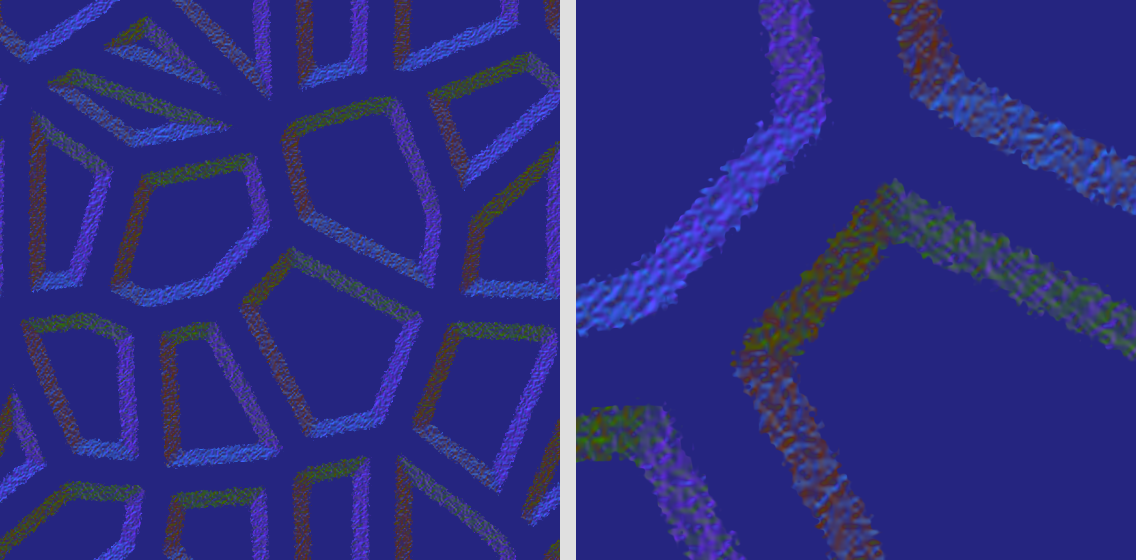
Left, the full canvas; right, a detail of the centre.
Write a Shadertoy shader that draws this texture map.

```glsl
// Tiling map of bevelled stone plates: a jittered 4 x 4 Voronoi grid gives inset
// polygons, each outlined by a rough slope band. The band is coloured by the
// direction it faces, disturbed by the gradient of a fine grain.

float hash(vec2 p) {
    return fract(sin(dot(p, vec2(127.1, 311.7))) * 43758.5);
}

float noise(vec2 p) {
    vec2 i = floor(p), f = fract(p);
    f = f * f * (3.0 - 2.0 * f);
    return mix(mix(hash(i), hash(i + vec2(1, 0)), f.x),
               mix(hash(i + vec2(0, 1)), hash(i + vec2(1, 1)), f.x), f.y);
}

// Seed point of a cell, repeating every four cells
vec2 seedPoint(vec2 cell) {
    vec2 c = mod(cell, 4.0);
    return cell - 0.05 + 1.1 * vec2(hash(c + 3.7), hash(c + 19.3));
}

// xy: direction of the closest border, z: distance to it, in cells
vec3 plateBorder(vec2 p) {
    vec2 home = floor(p), nearest = vec2(9.0);
    for (int y = -2; y <= 2; y++)
    for (int x = -2; x <= 2; x++) {
        vec2 r = seedPoint(home + vec2(x, y)) - p;
        if (dot(r, r) < dot(nearest, nearest)) nearest = r;
    }

    // Soft minimum over all bisectors slightly rounds the corners
    vec2 facing = vec2(0.0);
    float total = 0.0;
    for (int y = -2; y <= 2; y++)
    for (int x = -2; x <= 2; x++) {
        vec2 r = seedPoint(home + vec2(x, y)) - p;
        vec2 across = r - nearest;
        if (dot(across, across) < 1e-4) continue;
        across = normalize(across);
        float weight = exp(-70.0 * dot(0.5 * (r + nearest), across));
        facing += across * weight;
        total += weight;
    }
    return vec3(facing / total, -log(total) / 70.0);
}

// Slope of the fine grain
vec2 grainSlope(vec2 p) {
    vec2 e = vec2(0.5, 0.0);
    return vec2(noise(p + e.xy) - noise(p - e.xy),
                noise(p + e.yx) - noise(p - e.yx));
}

void mainImage(out vec4 fragColor, in vec2 fragCoord) {
    vec2 uv = fragCoord / iResolution.y;
    vec3 border = plateBorder(uv * 4.0);

    // Band between the gap and the flat plate top, with frayed sides
    float ragged = 0.008 * (noise(uv * 300.0 + 40.0) - 0.5)
                 + 0.003 * (noise(uv * 90.0) - 0.5);
    float inset = border.z / 4.0 + ragged;
    float band = smoothstep(0.0225, 0.0255, inset)
               * (1.0 - smoothstep(0.0510, 0.0540, inset));

    // Slope to colour: red and green by steepness, blue by light from lower right
    vec2 slope = border.xy + 1.5 * grainSlope(uv * 310.0)
               + 0.7 * grainSlope(uv * 170.0 + 11.0);
    vec3 flatColor = vec3(0.146, 0.146, 0.5);
    vec3 slopeColor = vec3(0.165 + 0.105 * abs(slope.x),
                           0.150 + 0.125 * abs(slope.y),
                           0.48 + 0.19 * (slope.x - slope.y));

    fragColor = vec4(clamp(mix(flatColor, slopeColor, band), 0.0, 1.0), 1.0);
}
```
